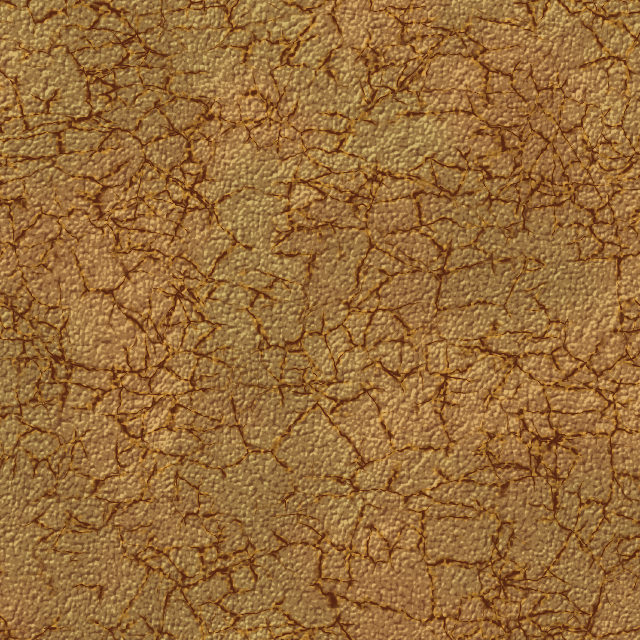
A three.js fragment shader for this texture:

```glsl
varying vec2 vUv;

vec2 hash2(vec2 p) {
  vec3 q = fract(vec3(p.xyx) * vec3(0.1031, 0.1030, 0.0973));
  q += dot(q, q.yzx + 33.33);
  return fract((q.xx + q.yz) * q.zy);
}

float noise(vec2 p) {
  vec2 cell = floor(p), f = fract(p);
  f = f * f * (3.0 - 2.0 * f);
  return mix(mix(hash2(cell).x, hash2(cell + vec2(1.0, 0.0)).x, f.x),
             mix(hash2(cell + vec2(0.0, 1.0)).x, hash2(cell + 1.0).x, f.x), f.y);
}

float fbm(vec2 p) {
  float sum = 0.0, gain = 0.533;
  for (int i = 0; i < 4; i++) {
    sum += gain * noise(p);
    p = mat2(1.6, 1.2, -1.2, 1.6) * p + 17.3;
    gain *= 0.5;
  }
  return sum;
}

vec2 warp(vec2 p, float frequency, float amount) {
  return p + amount * (vec2(fbm(p * frequency + 31.0), fbm(p * frequency + 74.0)) - 0.5);
}

// Distance to the nearest border between irregular cells, in cell units
float cellBorder(vec2 p) {
  vec2 cell = floor(p), f = fract(p), nearest = vec2(0.0), home = vec2(0.0);
  float best = 9.0, border = 9.0;
  for (int y = -1; y <= 1; y++)
    for (int x = -1; x <= 1; x++) {
      vec2 o = vec2(x, y), r = o + hash2(cell + o) - f;
      if (dot(r, r) < best) { best = dot(r, r); nearest = r; home = o; }
    }
  for (int y = -2; y <= 2; y++)
    for (int x = -2; x <= 2; x++) {
      vec2 o = home + vec2(x, y), r = o + hash2(cell + o) - f, gap = r - nearest;
      if (dot(gap, gap) > 0.0001)
        border = min(border, dot(0.5 * (r + nearest), normalize(gap)));
    }
  return border;
}

// Rounded pebbles of the hide, with folds running through some regions
float hideHeight(vec2 p) {
  vec2 q = warp(p, 5.0, 0.05) * vec2(142.0, 128.0);
  vec2 cell = floor(q), f = fract(q);
  float best = 9.0;
  for (int y = -1; y <= 1; y++)
    for (int x = -1; x <= 1; x++) {
      vec2 o = vec2(x, y), r = o + hash2(cell + o + 200.0) - f;
      best = min(best, dot(r, r));
    }
  vec2 along = mat2(0.85, 0.53, -0.53, 0.85) * warp(p, 4.0, 0.15);
  float folds = noise(along * vec2(95.0, 36.0)) * smoothstep(0.4, 0.65, noise(p * 5.0 + 8.0));
  return 1.0 - best + 0.6 * folds + 0.6 * noise(p * 230.0);
}

// Crack depth: x is the narrow core, y the wider stained rim
vec2 crack(float border, float width, float presence) {
  float w = width * (0.5 + 0.5 * presence);
  return presence * vec2(1.0 - smoothstep(0.15 * w, w, border),
                         1.0 - smoothstep(0.6 * w, 2.6 * w, border));
}

void main() {
  vec2 p = vUv;

  // Relief lit from the upper left
  float height = hideHeight(p);
  float slope = height - hideHeight(p + vec2(-0.0016, 0.0022));
  float tone = 0.5 + 0.95 * slope + 0.45 * (height - 1.15);
  tone += 0.28 * (fbm(p * 16.0 + 5.0) - 0.5) + 0.5 * (noise(p * 280.0) - 0.5);

  // Large plates, fine horizontal crackle and small upright crackle
  vec2 q = warp(warp(p, 5.0, 0.06), 45.0, 0.012);
  q += 0.0035 * (vec2(noise(p * 150.0), noise(p * 150.0 + 60.0)) - 0.5);
  float ragged = 0.45 + 1.1 * noise(p * 140.0);
  vec2 plates = crack(cellBorder(q * 10.0 + 3.0) / 10.0, 0.0026 * ragged,
                      smoothstep(0.36, 0.56, fbm(p * 17.0 + 20.0)));
  vec2 level = crack(cellBorder(q * vec2(12.0, 28.0) + 40.0) / 23.0, 0.0023 * ragged,
                     smoothstep(0.45, 0.62, fbm(p * 13.0 + 51.0)));
  vec2 upright = crack(cellBorder(q * vec2(27.0, 19.0) + 90.0) / 23.0, 0.0022 * ragged,
                       smoothstep(0.46, 0.64, fbm(p * 14.0 + 83.0)));
  vec2 cracks = max(plates, max(level, upright));

  // Tan hide drifting faintly between reddish and olive patches
  vec3 shade = vec3(0.45, 0.28, 0.165), tan_ = vec3(0.605, 0.448, 0.255), sheen = vec3(0.83, 0.70, 0.43);
  vec3 color = mix(shade, tan_, smoothstep(-0.15, 0.47, tone));
  color = mix(color, sheen, smoothstep(0.5, 1.2, tone));
  float patches = smoothstep(0.3, 0.7, fbm(p * 5.0 + 12.0));
  color *= mix(vec3(1.03, 0.98, 0.98), vec3(0.98, 1.015, 1.0), patches);

  // Ochre stain with golden flecks, then the dark core
  float fleck = noise(p * 210.0 + 7.0);
  vec3 stain = mix(vec3(0.47, 0.26, 0.09), vec3(0.70, 0.49, 0.16), smoothstep(0.3, 0.65, fleck));
  color = mix(color, stain * (0.8 + 0.4 * clamp(tone, 0.0, 1.0)), 0.8 * cracks.y);
  color = mix(color, vec3(0.33, 0.14, 0.07), cracks.x * (0.95 - 0.7 * smoothstep(0.55, 0.8, fleck)));

  gl_FragColor = vec4(color, 1.0);
}
```
